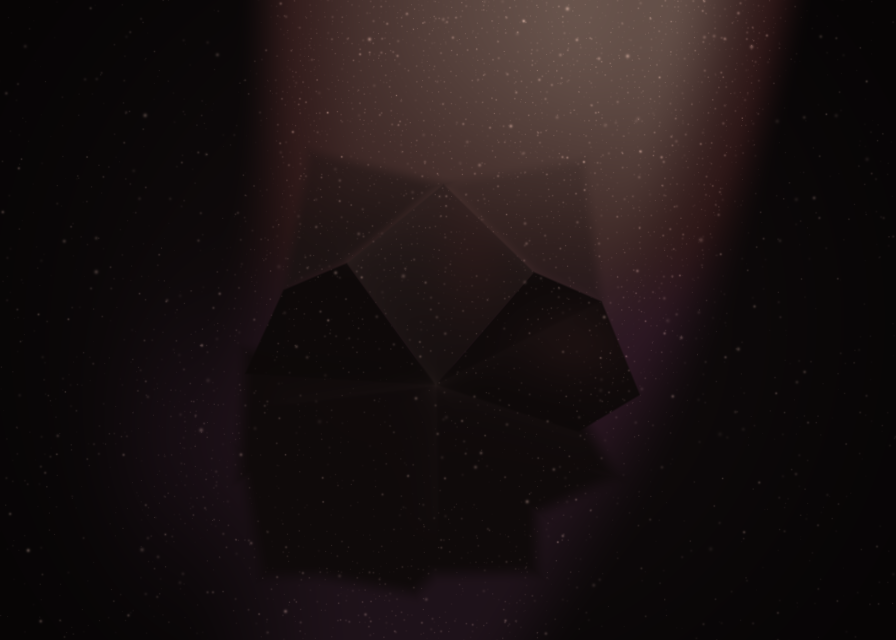
Reproduce this background procedurally as a WebGL 2 fragment shader.

```glsl
#version 300 es
precision highp float;

uniform vec2 u_resolution;
out vec4 outColor;

#define BASE_COLOR vec3(0.056, 0.038, 0.041)
#define LIGHT_COLOR vec3(0.405, 0.325, 0.295)
#define RED_RIM vec3(0.165, 0.078, 0.080)
#define PURPLE_RIM vec3(0.165, 0.085, 0.130)
#define DEEP_RIM vec3(0.118, 0.070, 0.100)
#define FACET_DARK vec3(0.056, 0.037, 0.036)
#define FACET_LIT vec3(0.112, 0.080, 0.078)
#define STAR_COLOR vec3(1.0, 0.84, 0.78)
#define STAR_GAIN 0.32
#define RIDGE_GAIN 0.022
#define HUB vec2(0.681, 0.398)

float hash(vec2 p) {
  vec3 q = fract(p.xyx * vec3(0.1031, 0.1030, 0.0973));
  q += dot(q, q.yzx + 33.33);
  return fract((q.x + q.y) * q.z);
}

float noise(vec2 p) {
  vec2 i = floor(p), f = fract(p);
  f = f * f * (3.0 - 2.0 * f);
  return mix(mix(hash(i), hash(i + vec2(1, 0)), f.x),
             mix(hash(i + vec2(0, 1)), hash(i + 1.0), f.x), f.y);
}

float glow(vec2 p, vec2 center, vec2 size) {
  vec2 d = (p - center) / size;
  return exp(-dot(d, d));
}

// Signed distance to the line a-b, positive on its right side
float side(vec2 p, vec2 a, vec2 b) {
  vec2 e = normalize(b - a);
  return dot(p - a, vec2(e.y, -e.x));
}

// Convex quad with corners in counterclockwise order
float quad(vec2 p, vec2 a, vec2 b, vec2 c, vec2 d) {
  return max(max(side(p, a, b), side(p, b, c)), max(side(p, c, d), side(p, d, a)));
}

float fill(float d, float soft) {
  return 1.0 - smoothstep(-soft, soft, d);
}

float segment(vec2 p, vec2 a, vec2 b) {
  vec2 e = b - a;
  float t = clamp(dot(p - a, e) / dot(e, e), 0.0, 1.0);
  return length(p - a - e * t) + 0.004 * t;
}

// Beam depth inside its upright left and curved right side
vec2 beamSides(vec2 p) {
  return vec2(p.x - 0.41, 0.84 + 0.62 * p.y - 0.21 * p.y * p.y - p.x);
}

float beamMask(vec2 p) {
  vec2 s = beamSides(p);
  float low = 1.0 - smoothstep(0.2, 0.85, p.y);
  float left = smoothstep(-0.04 - 0.10 * low, 0.06 + 0.10 * low, s.x);
  return left * smoothstep(-0.025 - 0.04 * low, 0.055 + 0.06 * low, s.y);
}

vec3 background(vec2 p, float beam) {
  vec2 s = beamSides(p);
  float vignette = smoothstep(0.25, 0.85, length(p - vec2(0.70, 0.5)));
  vec3 col = BASE_COLOR * (1.0 - 0.5 * vignette);
  vec3 rim = mix(DEEP_RIM, PURPLE_RIM, smoothstep(0.1, 0.45, p.y));
  rim = mix(rim, RED_RIM, smoothstep(0.46, 0.66, p.y));
  col = mix(col, rim, beam);
  float core = exp(-pow((p.x - 0.98) / 0.50, 2.0)) * smoothstep(0.36, 1.0, p.y);
  core *= smoothstep(-0.05, 0.17, s.x) * smoothstep(0.01, 0.21, s.y);
  core *= 0.94 + 0.12 * noise(p * vec2(9.0, 3.0));
  col = mix(col, LIGHT_COLOR, core);
  return col + vec3(0.042, 0.020, 0.040) * glow(p, vec2(0.31, 0.31), vec2(0.13, 0.20));
}

vec3 crystal(vec3 col, vec2 p) {
  vec2 top = vec2(0.693, 0.712), innerL = vec2(0.542, 0.589), innerR = vec2(0.834, 0.575);
  vec2 outerL = vec2(0.443, 0.547), outerR = vec2(0.940, 0.529);
  vec2 wingL = vec2(0.383, 0.416), wingR = vec2(1.0, 0.383), chinR = vec2(0.903, 0.325);
  vec2 lift = vec2(0.0, 0.035);
  float edge = 0.0022;

  // Soft lower body
  float body = quad(p, HUB + lift, wingL + lift, vec2(0.374, 0.252), vec2(0.839, 0.200));
  body = min(body, quad(p, HUB + lift, vec2(0.6, 0.18), vec2(0.839, 0.197), vec2(0.963, 0.255)));
  body = min(body, quad(p, HUB + lift, vec2(0.7, 0.24), vec2(0.963, 0.255), chinR + lift));
  body = min(body, quad(p, vec2(0.374, 0.30), vec2(0.41, 0.10), vec2(0.839, 0.105), vec2(0.839, 0.35)));
  body = min(body, quad(p, vec2(0.45, 0.2), vec2(0.50, 0.10), vec2(0.648, 0.073), vec2(0.78, 0.2)));
  col = mix(col, FACET_DARK, 0.95 * fill(body, 0.018));

  // Translucent upper planes
  float upperL = quad(p, vec2(0.484, 0.763), outerL, innerL, top);
  float upperR = quad(p, top, innerR, outerR, vec2(0.912, 0.748));
  col = mix(col, FACET_LIT * 0.9, fill(upperL, 0.014) * mix(0.88, 0.42, smoothstep(0.58, 0.76, p.y)));
  col = mix(col, FACET_LIT, fill(upperR, 0.014) * mix(0.5, 0.2, smoothstep(0.54, 0.74, p.y)));

  // Central plane and dark wings
  vec3 lit = FACET_LIT * mix(0.70, 1.25, smoothstep(0.4, 0.7, p.y));
  lit += vec3(0.030, 0.006, 0.006) * glow(p, vec2(0.74, 0.61), vec2(0.06, 0.12));
  float center = quad(p, top, innerL, HUB, innerR);
  col = mix(col, lit, fill(center, edge) * mix(0.95, 0.65, smoothstep(0.58, 0.71, p.y)));
  float left = quad(p, innerL, outerL, wingL, HUB);
  col = mix(col, FACET_DARK * 0.88, 0.96 * fill(left, edge));
  float right = min(quad(p, HUB, chinR, wingR, outerR), quad(p, innerR, HUB, chinR, outerR));
  vec3 sheen = vec3(0.050, 0.026, 0.026) * glow(p, vec2(0.90, 0.46), vec2(0.09, 0.06));
  col = mix(col, FACET_DARK * 0.92 + sheen, 0.96 * fill(right, edge));

  // Faint ridges leaving the hub, each with a broad sheen on one side
  vec3 ridgeColor = RIDGE_GAIN * vec3(1.0, 0.78, 0.74);
  vec2 ends[5] = vec2[5](innerL, outerR, chinR, vec2(0.684, 0.20), vec2(0.456, 0.370));
  for (int i = 0; i < 5; i++) {
    float d = segment(p, HUB, ends[i]);
    float lee = smoothstep(-0.004, 0.004, side(p, HUB, ends[i]));
    col += ridgeColor * (0.35 * exp(-d / 0.003) + 0.65 * lee * exp(-d / 0.022));
  }
  float roof = min(segment(p, innerL, top), segment(p, innerR, top));
  return col + ridgeColor * 0.9 * exp(-roof / 0.010);
}

// Scattered specks, from a few large ones to fine dust
float stars(vec2 p, float light) {
  float sum = 0.0;
  for (int i = 0; i < 4; i++) {
    float k = float(i);
    float cell = 0.060 * pow(0.52, k);
    vec2 q = p / cell + 0.37 * k;
    vec2 id = floor(q) + 71.0 * k;
    vec2 offset = 0.2 + 0.6 * vec2(hash(id + 3.7), hash(id + 19.3));
    float d = length(fract(q) - offset) * cell;
    float size = mix(0.0016, 0.0034, hash(id + 41.1)) * pow(0.78, k);
    float present = step(hash(id + 8.9), mix(0.22 - 0.06 * k, 0.42, light));
    float power = hash(id + 57.0);
    sum += present * exp(-d * d / (size * size)) * pow(0.72, k) * (0.2 + 0.8 * power * power);
  }
  return sum * mix(0.8, 1.0, light);
}

void main() {
  vec2 p = gl_FragCoord.xy / u_resolution.y;
  p.x *= 1.4 * u_resolution.y / u_resolution.x;
  float beam = beamMask(p);
  vec3 col = crystal(background(p, beam), p);
  float dust = max(beam * mix(0.6, 1.0, p.y), 0.7 * glow(p, vec2(0.31, 0.31), vec2(0.12, 0.18)));
  dust *= 1.0 - 0.8 * glow(p, vec2(0.66, 0.33), vec2(0.28, 0.24));
  col += STAR_COLOR * STAR_GAIN * stars(p, dust);
  outColor = vec4(max(col, 0.0), 1.0);
}
```
